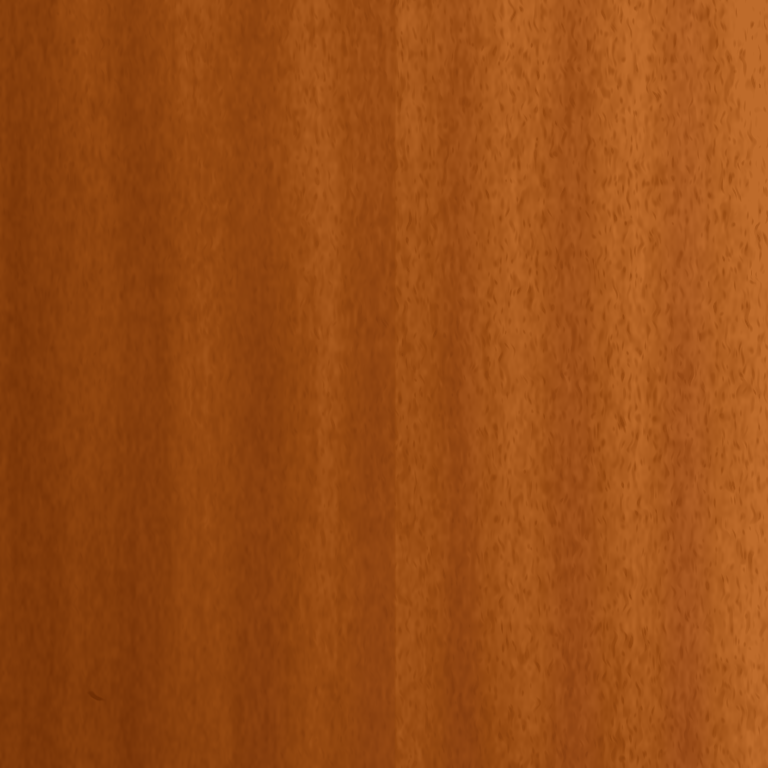
This texture is drawn by a WebGL 1 fragment shader. Its source:

```glsl
precision highp float;
uniform vec2 u_resolution;

#define BAND_WIDTH 0.15
#define BAND_DEPTH 0.12
#define SEAM_X 0.515
#define PORE_DEPTH 0.42
#define PORE_CELLS vec2(125.0, 50.0)
#define GRAIN_DEPTH 0.34
#define STREAK_DEPTH 0.22
#define DARK_WOOD vec3(0.495, 0.222, 0.035)
#define MID_WOOD vec3(0.59, 0.288, 0.066)
#define LIGHT_WOOD vec3(0.71, 0.39, 0.145)

float hash(vec2 p) {
  vec3 q = fract(vec3(p.xyx) * 0.1031);
  q += dot(q, q.yzx + 33.33);
  return fract((q.x + q.y) * q.z);
}

float noise(vec2 p) {
  vec2 cell = floor(p);
  vec2 f = fract(p);
  f = f * f * (3.0 - 2.0 * f);
  float low = mix(hash(cell), hash(cell + vec2(1.0, 0.0)), f.x);
  float high = mix(hash(cell + vec2(0.0, 1.0)), hash(cell + vec2(1.0, 1.0)), f.x);
  return mix(low, high, f.y);
}

// Broad ribbons, shifted where the two veneer leaves meet
float ribbons(vec2 uv) {
  float leaf = smoothstep(SEAM_X - 0.002, SEAM_X + 0.002, uv.x);
  float sway = 0.025 * (noise(vec2(uv.x * 9.0, uv.y * 1.5)) - 0.5);
  float leftLeaf = -cos(6.2832 * (uv.x + sway - 0.19) / BAND_WIDTH);
  float rightLeaf = -cos(6.2832 * (uv.x + sway - 0.60) / BAND_WIDTH);
  return mix(leftLeaf, rightLeaf, leaf);
}

// Short ragged dashes: jittered cells plus dark crests of stretched noise
float pores(vec2 uv) {
  vec2 bend = vec2(noise(uv * vec2(60.0, 70.0)), noise(uv * vec2(90.0, 40.0) + 9.0)) - 0.5;
  uv += bend * vec2(0.007, 0.012);
  float total = 0.0;
  for (int i = 0; i < 3; i++) {
    float layer = float(i);
    vec2 p = uv * PORE_CELLS * (1.0 - 0.14 * layer) + layer * 17.3;
    p.y += 0.7 * hash(vec2(floor(p.x), layer + 91.0));
    vec2 cell = floor(p);
    float seed = hash(cell + layer * 57.0);
    vec2 d = fract(p) - 0.5;
    d.x += 0.2 * (hash(cell + 13.7) - 0.5) + 0.4 * d.y * (seed - 0.5);
    vec2 radius = vec2(0.30, mix(0.22, 0.48, hash(cell + 71.9)));
    float dash = 1.0 - smoothstep(0.1, 1.0, length(d / radius));
    total += 0.8 * dash * smoothstep(0.35, 1.0, seed);
  }
  total += 0.6 * smoothstep(0.6, 0.95, noise(uv * vec2(150.0, 55.0) + 63.0));
  return min(total, 1.0);
}

// Small slanted dark fleck with a faint halo
float knot(vec2 uv) {
  vec2 d = uv - vec2(0.125, 0.093);
  d = vec2(d.x * 0.85 - d.y * 0.53, d.x * 0.53 + d.y * 0.85);
  d.y += 0.004 * (noise(uv * 150.0) - 0.5);
  float core = 1.0 - smoothstep(0.2, 1.0, length(d / vec2(0.015, 0.005)));
  float halo = exp(-dot(d, d) / 0.0018);
  return 0.5 * core + 0.07 * halo;
}

void main() {
  vec2 uv = gl_FragCoord.xy / u_resolution;

  // Light falls from the upper right
  float tone = 0.10 + 0.90 * uv.x + 0.30 * (uv.y - 0.5);
  tone += 0.10 * smoothstep(0.95, 1.0, uv.x);
  float ribbon = ribbons(uv);
  tone += BAND_DEPTH * ribbon;

  // Long streaks and fine fibres
  float streak = 0.6 * noise(vec2(uv.x * 42.0, uv.y * 2.0))
               + 0.4 * noise(vec2(uv.x * 115.0 + 7.0, uv.y * 4.0));
  float fibre = 0.55 * noise(uv * vec2(190.0, 60.0))
              + 0.45 * noise(uv * vec2(240.0, 130.0) + 31.0);
  tone += STREAK_DEPTH * (streak - 0.5) + GRAIN_DEPTH * (fibre - 0.5);
  tone += 0.12 * (noise(uv * vec2(8.0, 4.0) + 5.0) - 0.5);

  // Pores are clearest on the lit side and in the pale ribbons
  float clarity = 0.25 + 0.6 * smoothstep(0.2, 0.9, uv.x) + 0.25 * (uv.y - 0.3);
  clarity *= 0.85 + 0.2 * ribbon;
  tone -= PORE_DEPTH * max(clarity, 0.1) * pores(uv);
  tone -= knot(uv);

  float t = clamp(tone, -0.3, 1.15);
  vec3 wood = mix(DARK_WOOD, MID_WOOD, min(t * 2.0, 1.0));
  wood = mix(wood, LIGHT_WOOD, max(t * 2.0 - 1.0, 0.0));

  // Dark ribbons on the lower right turn slightly rosy
  float rosy = max(-ribbon, 0.0) * uv.x * (1.0 - 0.6 * uv.y);
  wood += rosy * vec3(0.0, -0.004, 0.02);
  gl_FragColor = vec4(clamp(wood, 0.0, 1.0), 1.0);
}
```
